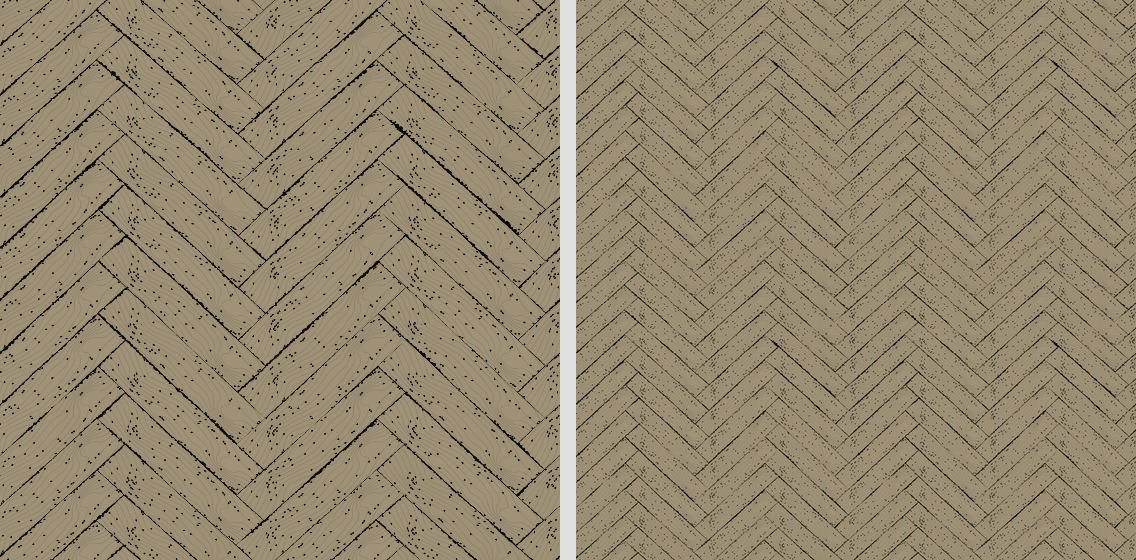
Left, the tile; right, the same tile 2 across and 2 down.
This texture is drawn by a WebGL 1 fragment shader. Its source:

```glsl
precision highp float;

uniform vec2 u_resolution;

const vec3 WOOD = vec3(0.622, 0.570, 0.460);
const vec3 GRAIN = vec3(0.530, 0.480, 0.415);
const vec3 INK = vec3(0.035, 0.035, 0.030);
const vec2 UNITS = vec2(10.0, 11.0);         // plank widths across and down
const vec2 ORIGIN = vec2(0.4232, 0.9388);    // corner of one plank
const vec2 SWAY = vec2(0.002, 0.005);        // slow drift of the rows
const float PLANK_LENGTH = 5.0;              // in plank widths
const float SEAM_WIDTH = 0.058;
const float GRAIN_LINES = 7.0;
const float GRAIN_WIDTH = 0.011;
const float PORE_CELLS = 16.0;
const float PORE_RADIUS = 0.021;
const float PORE_DENSITY = 0.17;
const vec2 BIG_KNOT = vec2(4.22, 0.365);
const vec2 PORE_KNOT = vec2(0.92, 0.38);
const vec2 SMALL_KNOT = vec2(1.92, 0.15);
const float TAU = 6.28318;

float hash(vec2 p) {
  return fract(sin(dot(p, vec2(127.1, 311.7))) * 43758.55);
}

float noise(vec2 p) {
  vec2 i = floor(p);
  vec2 f = fract(p);
  f = f * f * (3.0 - 2.0 * f);
  return mix(mix(hash(i), hash(i + vec2(1.0, 0.0)), f.x),
             mix(hash(i + vec2(0.0, 1.0)), hash(i + 1.0), f.x), f.y);
}

float bump(vec2 q, vec2 center, vec2 size) {
  vec2 d = (q - center) / size;
  return exp(-dot(d, d));
}

// Height field whose contours are the growth rings
float grainField(vec2 q) {
  float bend = noise(q * vec2(0.9, 1.3) + 4.0) * 3.0;
  float ripple = noise(q * vec2(2.6, 3.0) + 17.0) * 0.7;
  float knots = 3.4 * bump(q, BIG_KNOT, vec2(0.42, 0.20))
              + 1.6 * bump(q, PORE_KNOT, vec2(0.26, 0.13))
              + 1.4 * bump(q, SMALL_KNOT, vec2(0.20, 0.11));
  return q.y * GRAIN_LINES + bend + ripple + knots;
}

float grainLines(vec2 q, float aa) {
  const float STEP = 0.02;
  float g = grainField(q);
  vec2 slope = vec2(grainField(q + vec2(STEP, 0.0)) - g,
                    grainField(q + vec2(0.0, STEP)) - g) / STEP;
  float d = abs(fract(g) - 0.5) / max(length(slope), 2.0);
  return 1.0 - smoothstep(GRAIN_WIDTH - aa, GRAIN_WIDTH + aa, d);
}

// Dark specks strung along the grain, shared by planks but worn differently
float pores(vec2 q, vec2 id, float aa) {
  vec2 s = (q + vec2(0.0, 0.35 * noise(vec2(q.x * 0.9, 3.0)))) * PORE_CELLS;
  vec2 cell = floor(s);
  float streak = noise(vec2(q.x * 0.8, cell.y * 7.0));
  float chance = PORE_DENSITY * smoothstep(0.35, 0.8, streak)
               + 0.3 * bump(q, PORE_KNOT, vec2(0.20, 0.13));
  float present = step(hash(cell + 0.5), chance) * step(0.25, hash(cell + id * 1.7));
  vec2 jitter = vec2(hash(cell + 31.0), hash(cell + 57.0)) - 0.5;
  vec2 d = (fract(s) - 0.5 - jitter * 0.25) / PORE_CELLS;
  float r = length(d * vec2(0.75, 1.0));
  return present * (1.0 - smoothstep(PORE_RADIUS - aa, PORE_RADIUS + aa, r));
}

// Ragged gap on one side of a plank, fading along its length
float seam(float d, float along, vec2 key, float weight, float aa) {
  float row = floor(hash(key) * 97.0);
  float wear = noise(vec2(along * 1.1, row));
  float ragged = 0.35 + 1.1 * noise(vec2(along * 24.0, row + 5.0));
  float open = (0.25 + 0.75 * hash(key + 9.0)) * wear * weight;
  float halfWidth = SEAM_WIDTH * open * ragged - 0.003;
  return 1.0 - smoothstep(halfWidth - aa, halfWidth + aa, d);
}

void main() {
  vec2 uv = gl_FragCoord.xy / u_resolution;
  float aa = 0.5 * length(UNITS / u_resolution);

  // Diagonal axes of the herringbone
  vec2 drift = SWAY * vec2(-cos(TAU * uv.y), sin(TAU * (0.9 - uv.y)));
  vec2 grid = (uv - drift - ORIGIN) * UNITS;
  vec2 p = vec2(grid.x + grid.y, grid.x - grid.y);

  // Which plank, and the position in it: x along, y across
  vec2 cell = floor(p);
  vec2 f = p - cell;
  float slot = mod(cell.x + cell.y + 0.5, 2.0 * PLANK_LENGTH) - 0.5;
  bool rising = slot < PLANK_LENGTH - 0.5;
  float offset = rising ? slot : slot - PLANK_LENGTH;
  vec2 q = rising ? vec2(offset + f.x, f.y) : vec2(offset + f.y, f.x);
  vec2 start = floor(cell - (rising ? vec2(offset, 0.0) : vec2(0.0, offset)) + 0.5);
  vec2 id = floor(mod(vec2(start.x + start.y, start.x - start.y) + 0.5, 2.0 * UNITS));

  // Gaps on the two long sides and the two ends
  float gap = seam(q.y, q.x, id, 1.35, aa);
  gap = max(gap, seam(1.0 - q.y, q.x, id + 0.21, 0.85, aa));
  gap = max(gap, seam(q.x, q.y, id + 0.43, 1.2, aa));
  gap = max(gap, seam(PLANK_LENGTH - q.x, q.y, id + 0.67, 0.7, aa));

  vec3 color = WOOD + 0.008 * (hash(id + 3.0) - 0.5);
  color = mix(color, GRAIN, 0.65 * grainLines(q, aa));
  color = mix(color, INK, max(gap, pores(q, id, aa)));
  gl_FragColor = vec4(color, 1.0);
}
```
